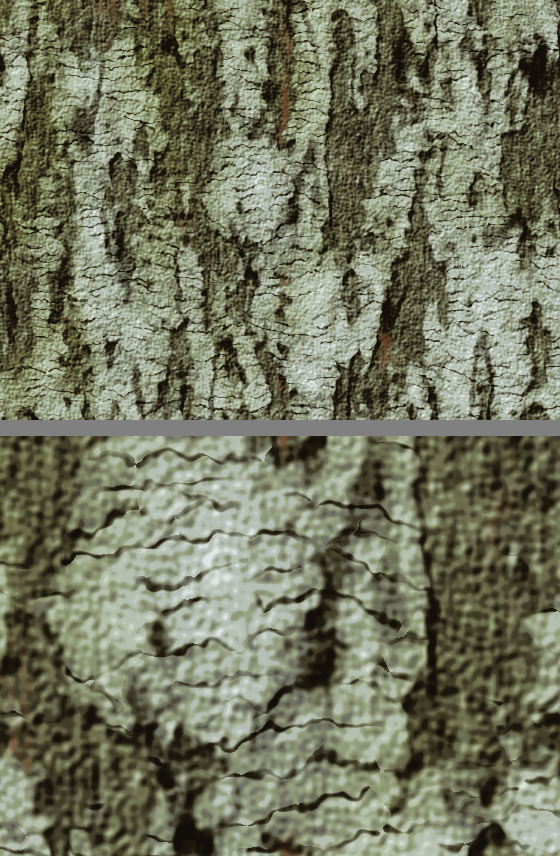
Top: the whole. Bottom: its middle third, enlarged.
Reproduce this texture procedurally as a WebGL 1 fragment shader.

```glsl
precision highp float;
// Old tree bark: pale, cracked plates stand over fibrous brown furrows.
// Stretched gradient noise forms the ridges, a cell pattern cracks them,
// and a shaded tone is then mapped through a moss and lichen colour ramp.
uniform vec2 u_resolution;

vec2 hash2(vec2 p) {
  vec3 a = fract(p.xyx * vec3(0.1031, 0.1030, 0.0973));
  a += dot(a, a.yzx + 33.33);
  return fract((a.xx + a.yz) * a.zy);
}

float corner(vec2 cell, vec2 f, vec2 offset) {
  return dot(hash2(cell + offset) * 2.0 - 1.0, f - offset);
}

// Gradient noise, about -0.7 to 0.7
float noise(vec2 p) {
  p += 50.0;
  vec2 i = floor(p), f = p - i;
  vec2 u = f * f * f * (f * (f * 6.0 - 15.0) + 10.0);
  float low = mix(corner(i, f, vec2(0.0)), corner(i, f, vec2(1.0, 0.0)), u.x);
  float high = mix(corner(i, f, vec2(0.0, 1.0)), corner(i, f, vec2(1.0)), u.x);
  return mix(low, high, u.y);
}

// Crumbly lichen surface
float grain(vec2 p) {
  return 0.8 * noise(p * 30.0) + 0.8 * noise(p * 66.0 + 5.0) + 0.9 * noise(p * 135.0 + 9.0);
}

// Bends the ridges and roughens every outline
vec2 warp(vec2 p) {
  vec2 bend = vec2(noise(p * vec2(4.0, 3.0)), noise(p * vec2(5.0, 4.0) + 17.0));
  vec2 rough = vec2(noise(p * 32.0 + 3.0), noise(p * 32.0 + 29.0));
  vec2 crumb = vec2(noise(p * 80.0 + 11.0), noise(p * 80.0 + 47.0));
  return p + 0.040 * bend + 0.012 * rough + 0.006 * crumb;
}

// Height of the bark, positive on plates and negative in furrows
float ridge(vec2 q) {
  float h = noise(q * vec2(11.5, 2.3)) + 0.5 * noise(q * vec2(23.0, 8.0) + 7.0);
  return h + 0.32 * noise(q * vec2(46.0, 32.0) + 13.0);
}

float plateMask(float height) {
  return smoothstep(-0.13, 0.02, height);
}

// x: gap to the nearest cell border, y: how level that border is, z: cell value
vec3 cells(vec2 p) {
  vec2 i = floor(p), f = p - i, nearOffset = vec2(0.0), nextOffset = vec2(0.0);
  float nearest = 9.0, second = 9.0, id = 0.0;
  for (int y = -1; y <= 1; y++) {
    for (int x = -1; x <= 1; x++) {
      vec2 o = vec2(float(x), float(y));
      vec2 h = hash2(i + o + 80.0);
      vec2 r = o + 0.1 + 0.8 * h - f;
      float d = length(r);
      if (d < nearest) {
        second = nearest;
        nextOffset = nearOffset;
        nearest = d;
        nearOffset = r;
        id = h.x;
      } else if (d < second) {
        second = d;
        nextOffset = r;
      }
    }
  }
  vec2 across = normalize(nextOffset - nearOffset + 0.0001);
  return vec3(second - nearest, abs(across.y), id);
}

// Dark to pale bark, with the mid tone shifting from grey to olive
vec3 barkRamp(float t, float moss) {
  vec3 mid = mix(vec3(0.44, 0.45, 0.40), vec3(0.42, 0.41, 0.25), moss);
  vec3 c = mix(vec3(0.07, 0.055, 0.035), vec3(0.12, 0.10, 0.06), smoothstep(-0.15, 0.09, t));
  c = mix(c, vec3(0.26, 0.24, 0.16), smoothstep(0.09, 0.27, t));
  c = mix(c, mid, smoothstep(0.27, 0.48, t));
  c = mix(c, vec3(0.57, 0.61, 0.48), smoothstep(0.48, 0.68, t));
  c = mix(c, vec3(0.71, 0.75, 0.71), smoothstep(0.66, 0.84, t));
  return mix(c, vec3(0.87, 0.90, 0.89), smoothstep(0.88, 1.15, t));
}

void main() {
  vec2 p = gl_FragCoord.xy / u_resolution.y;
  vec2 q = warp(p);

  // Plates and the shadow they cast down into the furrows
  float height = ridge(q);
  float plate = plateMask(height);
  float shadow = plateMask(ridge(q + vec2(-0.006, 0.014))) * (1.0 - plate);

  // Thin upright crevices, broken along their length
  float crevice = 1.0 - smoothstep(0.02, 0.09, abs(noise(q * vec2(12.0, 2.4) + 31.0)));
  crevice *= smoothstep(-0.02, 0.18, noise(q * vec2(9.0, 5.0) + 61.0));

  // Fine relief lit from the upper left
  float bumps = grain(p);
  float light = bumps - grain(p + vec2(-0.003, 0.004));
  float fibre = noise(q * vec2(90.0, 9.0)) + 0.6 * noise(p * vec2(125.0, 24.0) + 4.0);

  // Mostly level, ragged cracks that fade in and out
  vec3 cell = cells(q * vec2(20.0, 42.0));
  float crack = 1.0 - smoothstep(0.04, 0.24, cell.x + 0.08 * bumps);
  crack *= smoothstep(0.30, 0.85, cell.y);
  crack *= smoothstep(-0.22, 0.18, noise(q * vec2(16.0, 20.0) + 23.0));

  float moss = noise(q * vec2(6.0, 3.0) + 43.0) + 0.4 * (p.y - p.x) + 0.25 * bumps;
  moss = smoothstep(-0.35, 0.60, moss);

  float patches = noise(q * vec2(17.0, 11.0) + 71.0);
  float furrowTone = 0.36 + 0.36 * fibre + 0.20 * bumps + 0.15 * patches - 0.32 * shadow;
  float plateTone = 0.67 + 0.40 * min(height, 0.5) + 0.12 * cell.z + 0.22 * patches;
  plateTone += 0.20 * bumps - 0.50 * crack - 0.18 * moss;
  float tone = mix(furrowTone, plateTone, plate) + 0.30 * light;
  tone -= 0.45 * crevice;

  vec3 color = barkRamp(tone, max(moss, 0.6 - 0.6 * plate));
  color *= mix(vec3(1.0), vec3(0.97, 0.99, 0.82), 0.6 * moss);

  // Rust-red inner bark shows in some furrows
  float rust = smoothstep(0.18, 0.38, noise(q * vec2(17.0, 3.5) + 37.0));
  rust *= (1.0 - plate) * smoothstep(-0.1, 0.3, fibre);
  color = mix(color, vec3(0.42, 0.22, 0.11), 0.65 * rust * (1.0 - shadow));

  gl_FragColor = vec4(color, 1.0);
}
```
